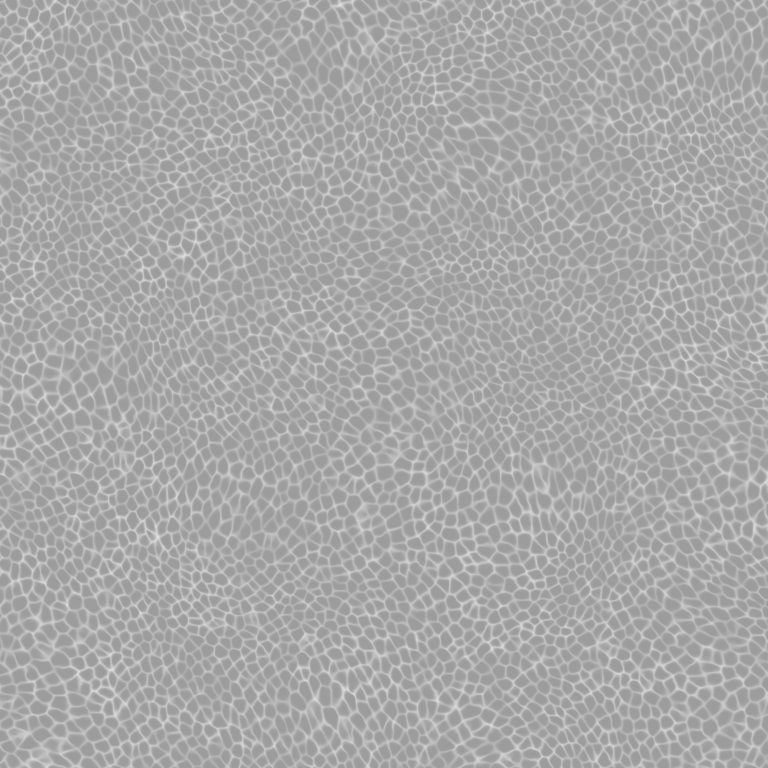
Give the GLSL for this texture, as a Shadertoy shader.

```glsl
// Fine grey pebbled leather: small dark rounded cells parted by soft pale creases.

const vec3  CELL_COLOR    = vec3(0.610);
const vec3  CREASE_COLOR  = vec3(0.870);
const float CELLS_ACROSS  = 64.0;   // cells along one canvas side
const float JITTER        = 0.78;   // irregularity of the cell centres
const float SHARPNESS     = 11.0;   // higher gives thinner creases
const vec2  GRAIN_AXIS    = vec2(0.53, -0.848);
const float GRAIN_STRETCH = 1.18;   // cell length over cell width
const float BEND_SCALE    = 0.11;   // slow bending of the grain
const float BEND_AMOUNT   = 2.6;
const float WOBBLE_SCALE  = 1.7;    // small irregularity of the creases
const float WOBBLE_AMOUNT = 0.22;
const int   SAMPLES       = 2;      // antialiasing samples per axis

vec2 hash22(vec2 p) {
    vec3 q = fract(vec3(p.xyx) * vec3(0.1031, 0.1030, 0.0973));
    q += dot(q, q.yzx + 33.33);
    return fract((q.xx + q.yz) * q.zy);
}

// Smooth value noise with two independent channels in 0..1.
vec2 noise2(vec2 p) {
    vec2 i = floor(p);
    vec2 f = fract(p);
    f = f * f * (3.0 - 2.0 * f);
    vec2 low  = mix(hash22(i), hash22(i + vec2(1.0, 0.0)), f.x);
    vec2 high = mix(hash22(i + vec2(0.0, 1.0)), hash22(i + vec2(1.0, 1.0)), f.x);
    return mix(low, high, f.y);
}

// Soft Voronoi borders: 0 inside a cell, 0.5 on an edge, more at a junction.
float creases(vec2 p) {
    vec2 home = floor(p);
    float sum = 0.0;
    float sumSquares = 0.0;
    for (int y = -2; y <= 2; y++) {
        for (int x = -2; x <= 2; x++) {
            vec2 id = home + vec2(float(x), float(y));
            vec2 center = id + 0.5 + JITTER * (hash22(id + 200.0) - 0.5);
            float weight = exp(-SHARPNESS * distance(p, center));
            sum += weight;
            sumSquares += weight * weight;
        }
    }
    return 1.0 - sumSquares / (sum * sum);
}

vec3 leather(vec2 uv) {
    vec2 p = uv * CELLS_ACROSS;

    // Bend the grain, then shorten the grain axis so cells stretch along it.
    vec2 q = p + BEND_AMOUNT * (noise2(p * BEND_SCALE + 40.0) - 0.5);
    q += WOBBLE_AMOUNT * (noise2(p * WOBBLE_SCALE + 90.0) - 0.5);
    vec2 across = vec2(-GRAIN_AXIS.y, GRAIN_AXIS.x);
    q = vec2(dot(q, across) * sqrt(GRAIN_STRETCH),
             dot(q, GRAIN_AXIS) / sqrt(GRAIN_STRETCH));

    // Creases fade in and out locally and over broad patches.
    float local = noise2(p * 1.1 + 150.0).x;
    float broad = noise2(p * 0.14 + 310.0).y;
    float strength = mix(0.55, 1.35, local) * mix(0.85, 1.15, broad);
    float crease = creases(q + 100.0) * strength;

    return mix(CELL_COLOR, CREASE_COLOR, clamp(crease, 0.0, 1.0));
}

void mainImage(out vec4 fragColor, in vec2 fragCoord) {
    vec3 color = vec3(0.0);
    for (int y = 0; y < SAMPLES; y++) {
        for (int x = 0; x < SAMPLES; x++) {
            vec2 offset = (vec2(float(x), float(y)) + 0.5) / float(SAMPLES) - 0.5;
            color += leather((fragCoord + offset) / iResolution.y);
        }
    }
    fragColor = vec4(color / float(SAMPLES * SAMPLES), 1.0);
}
```
